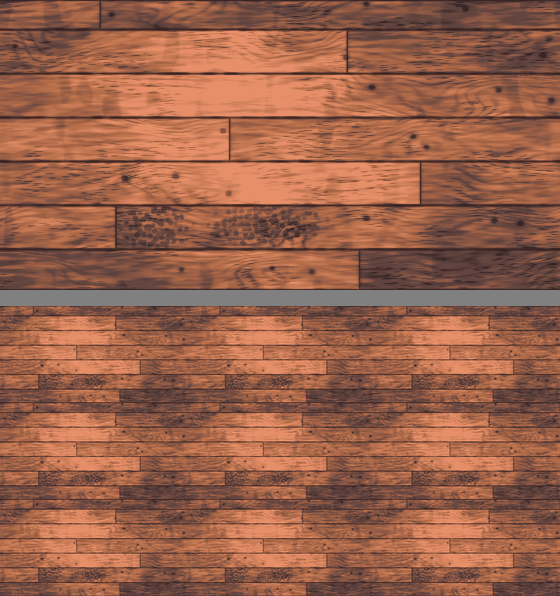
Top, the tile; bottom, the same tile 3 across and 3 down.
Give the GLSL for this texture, as a Shadertoy shader.

```glsl
const float TAU = 6.28319;
const float ROWS_TALL = 6.6;     // canvas height in plank widths
const float ROWS_WIDE = 12.74;   // canvas width in plank widths
const float JOINTS[7] = float[7](0.179, 0.62, -1.0, 0.41, 0.751, 0.207, 0.642);

float hash(vec2 p) {
    return fract(sin(dot(p, vec2(127.1, 311.7))) * 43758.5);
}

// Cellular noise wrapping in x: nearest distance, smoothly blended cell value
vec2 cells(vec2 p, float period) {
    vec2 base = floor(p);
    float nearest = 9.0, sum = 0.0, total = 0.0;
    for (int j = -1; j <= 1; j++)
    for (int i = -1; i <= 1; i++) {
        vec2 cell = base + vec2(i, j);
        vec2 id = vec2(mod(cell.x, period), cell.y);
        vec2 d = cell + vec2(hash(id), hash(id + 57.0)) - p;
        float weight = exp(-5.0 * dot(d, d));
        nearest = min(nearest, length(d));
        sum += weight * hash(id + 113.3);
        total += weight;
    }
    return vec2(nearest, sum / total);
}

// Horizontal offset across the wrapping edge, in plank widths
float wrapOffset(float x, float center) {
    return (fract(x - center + 0.5) - 0.5) * ROWS_WIDE;
}

vec3 woodColor(float tone) {
    vec3 c = mix(vec3(0.22, 0.15, 0.15), vec3(0.39, 0.27, 0.25), smoothstep(-0.5, 0.12, tone));
    c = mix(c, vec3(0.50, 0.32, 0.26), clamp((tone - 0.12) / 0.16, 0.0, 1.0));
    c = mix(c, vec3(0.61, 0.37, 0.27), clamp((tone - 0.28) / 0.17, 0.0, 1.0));
    c = mix(c, vec3(0.71, 0.43, 0.29), clamp((tone - 0.45) / 0.19, 0.0, 1.0));
    return mix(c, vec3(0.90, 0.56, 0.41), clamp((tone - 0.64) / 0.4, 0.0, 1.0));
}

// Speckled stain inside a ragged ellipse
float stain(vec2 offset, vec2 size, vec2 speckle) {
    float r = length(offset / size) + 0.5 * (speckle.y - 0.5);
    return smoothstep(1.1, 0.75, r) * (0.2 + 0.8 * smoothstep(0.58, 0.35, speckle.x));
}

void mainImage(out vec4 fragColor, in vec2 fragCoord) {
    vec2 uv = fragCoord / iResolution.xy;
    float x = uv.x, down = 1.0 - uv.y;
    float pixel = ROWS_TALL / iResolution.y;

    // Plank layout
    float level = down * ROWS_TALL + 0.325;
    float row = min(floor(level), 6.0);
    float f = level - row;
    float joint = JOINTS[int(row)];
    float jointed = step(0.0, joint);
    float along = fract(x - joint);
    float gy = f + row * 9.7 + 0.4 * along * jointed;

    // Knots bend the grain around them
    float bend = 0.0, knots = 0.0;
    for (float k = 0.0; k < 3.0; k++) {
        vec2 seed = vec2(k * 7.0 + 3.0, row + 20.0);
        vec2 d = vec2(wrapOffset(x, hash(seed)), f - mix(0.25, 0.75, hash(seed + 5.0)));
        float radius = mix(0.045, 0.08, hash(seed + 9.0));
        float r = length(d * vec2(0.85, 1.0));
        bend += 0.8 * exp(-dot(d * vec2(1.0, 3.5), d * vec2(1.0, 3.5)));
        knots += smoothstep(radius + pixel, radius * 0.5, r) * 0.6
               + 0.15 * smoothstep(radius * 2.4, radius, r);
    }

    // Grain: contour rings, long streaks and pores
    float swell = cells(vec2(x * 7.0, gy * 1.2), 7.0).y;
    float wave = 0.1 * sin(TAU * (5.0 * x + gy)) + 0.05 * sin(TAU * (13.0 * x - 2.0 * gy));
    float rings = 0.5 + 0.5 * sin(TAU * (gy * 5.0 + swell * 6.5 + wave + bend * 2.0));
    float streak = cells(vec2(x * 17.0, gy * 10.0 + bend + swell * 2.0), 17.0).y;
    float fiber = cells(vec2(x * 48.0, gy * 24.0 + swell * 5.0), 48.0).y;
    vec2 pore = cells(vec2(x * 30.0, gy * 16.0 + swell * 5.0), 30.0);
    float wear = cells(vec2(x * 13.0, gy * 2.1 + 40.0), 13.0).y;
    float cloud = cells(vec2(x * 8.0, gy * 0.9 + 90.0), 8.0).y;

    // Overall light and plank tone
    float tone = 0.145 + 0.2 * (1.0 + cos(TAU * (x - 0.43))) + 0.18 * (1.0 - cos(TAU * uv.y));
    tone += 0.24 * (hash(vec2(row, 4.0)) - 0.5) + 0.26 * (along - 0.5) * jointed;
    tone += 0.48 * (streak - 0.5) + 0.34 * (fiber - 0.5);
    tone += 0.34 * (swell - 0.5) + 0.4 * (cloud - 0.5);
    tone -= 0.24 * (pow(rings, 3.0) - 0.31) * smoothstep(0.15, 0.55, wear);

    // Wear: dark dashes, faint smudges and knots
    tone -= 0.36 * smoothstep(0.32, 0.14, pore.x) * smoothstep(0.5, 0.72, wear);
    float smudge = cells(vec2(x * 38.0, f * 1.2 + row * 5.0 + 70.0), 38.0).y;
    tone -= 0.18 * smoothstep(0.62, 0.88, smudge);
    tone -= knots;

    // Tread marks on one plank
    vec2 speckle = cells(vec2(x * 98.0, f * 8.0 + 300.0), 98.0);
    float tread = stain(vec2(wrapOffset(x, 0.275), f - 0.5), vec2(0.75, 0.5), speckle)
                + stain(vec2(wrapOffset(x, 0.477), f - 0.45), vec2(1.32, 0.45), speckle);
    tone -= 0.58 * tread * step(4.5, row) * step(row, 5.5) * (0.5 + 0.6 * wear);

    // Gaps between planks, including the one on the wrapping edge
    float seam = min(min(f, 1.0 - f), ROWS_TALL * min(down, uv.y));
    float butt = abs(wrapOffset(x, joint)) + 9.0 * (1.0 - jointed);
    float ragged = cells(vec2(x * 50.0, floor(level + 0.5) * 3.0 + 500.0), 50.0).y;
    float gap = min(seam - 0.014 * ragged, butt);
    tone -= 0.15 * smoothstep(0.1, 0.0, gap);
    tone += 0.12 * smoothstep(0.03, 0.0, abs(seam - 0.065));
    vec3 color = woodColor(tone);
    float groove = smoothstep(0.017 + pixel * 0.7, 0.017 - pixel * 0.7, gap);
    color = mix(color, vec3(0.21, 0.13, 0.13), (0.75 + 0.25 * ragged) * groove);

    fragColor = vec4(color, 1.0);
}
```
